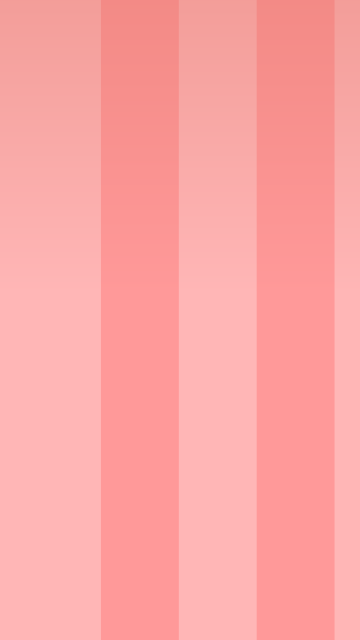
Write a Shadertoy shader that draws this background.

```glsl
// Broad vertical pink stripes with a soft warm shade falling from the top.

const vec3 LIGHT_PINK = vec3(1.0, 0.714, 0.714);
const vec3 DEEP_PINK = vec3(1.0, 0.600, 0.600);
const vec3 WARM_SHADE = vec3(0.86, 0.43, 0.38);

const float STRIPE_PERIOD = 0.4326;  // one deep and one light stripe
const float STRIPE_START = 0.4967;   // left edge of the central deep stripe
const float FIRST_EDGE = 0.0868;     // trims the leftmost deep stripe
const float SHADE_END = 0.54;        // height where the shade fades out
const float SHADE_STRENGTH = 0.34;

// Antialiased step centred on an edge
float softStep(float edge, float x, float blur) {
    return clamp((x - edge) / blur + 0.5, 0.0, 1.0);
}

// Coverage of repeated stripes, each filling half of its period
float stripes(float x, float start, float period, float blur) {
    float offset = fract((x - start) / period - 0.25) - 0.5;
    float distanceToEdge = (0.25 - abs(offset)) * period;
    return 1.0 - softStep(0.0, distanceToEdge, blur);
}

// Linear fade from the top edge down to a given height
float topShade(float y, float end, float strength) {
    return strength * clamp((y - end) / (1.0 - end), 0.0, 1.0);
}

void mainImage(out vec4 fragColor, in vec2 fragCoord) {
    vec2 uv = fragCoord / iResolution.xy;
    float blur = 1.0 / iResolution.x;

    // Stripes, with a narrower deep one at the left
    float deep = 1.0 - stripes(uv.x, STRIPE_START, STRIPE_PERIOD, blur);
    deep *= softStep(FIRST_EDGE, uv.x, blur);
    vec3 color = mix(LIGHT_PINK, DEEP_PINK, deep);

    // Shade over both colours
    color = mix(color, WARM_SHADE, topShade(uv.y, SHADE_END, SHADE_STRENGTH));
    fragColor = vec4(color, 1.0);
}
```
